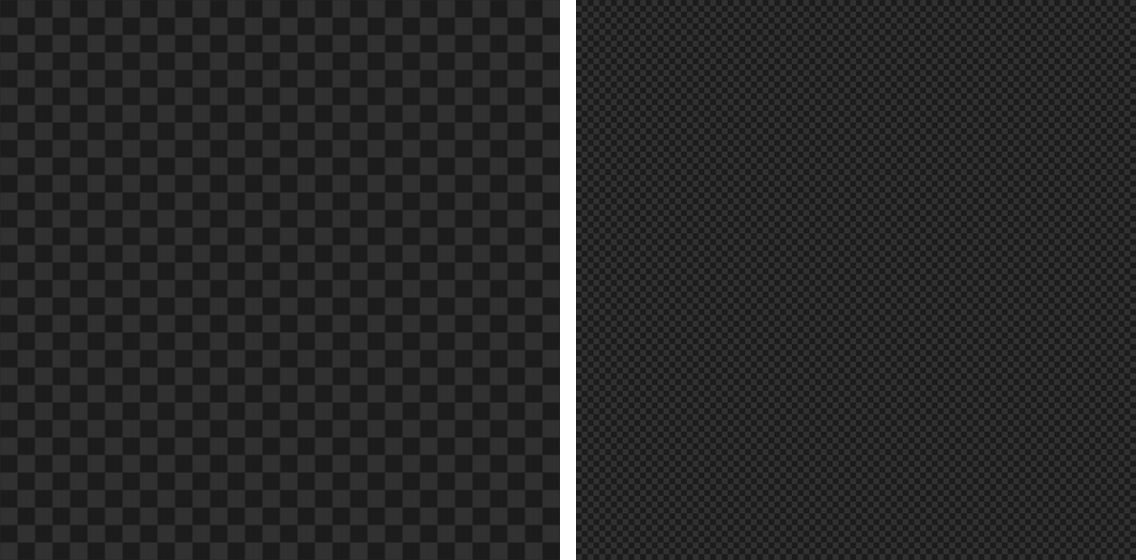
Left, the tile; right, the same tile 3 across and 3 down.
This pattern is drawn by a WebGL 1 fragment shader. Its source:

```glsl
precision highp float;

// A dark two-tone checkerboard with slightly soft square edges.
// The product of two square waves makes the checks; wrapped gradient
// noise and a faint vertical ribbing vary the tone, and all of it tiles.

uniform vec2 u_resolution;

const float CELLS = 32.0;            // squares across and down, even to tile
const vec3 DARK = vec3(0.108);
const vec3 LIGHT = vec3(0.191);
const float EDGE_SOFTNESS = 0.05;    // half width of an edge, in squares
const float RIBS_PER_CELL = 3.0;
const float RIB_STRENGTH = 0.002;
const float MOTTLE_CELLS = 16.0;     // noise period, a whole number
const float MOTTLE_STRENGTH = 0.005;
const float TAU = 6.28318;

// Unit gradient at a lattice point that wraps at the given period.
vec2 latticeGradient(vec2 point, float period) {
    vec2 wrapped = mod(point, period);
    float h = fract(sin(dot(wrapped, vec2(127.1, 311.7))) * 43758.5);
    return vec2(cos(TAU * h), sin(TAU * h));
}

float gradientNoise(vec2 p, float period) {
    vec2 i = floor(p);
    vec2 f = p - i;
    vec2 w = f * f * f * (f * (f * 6.0 - 15.0) + 10.0);
    float a = dot(latticeGradient(i, period), f);
    float b = dot(latticeGradient(i + vec2(1.0, 0.0), period), f - vec2(1.0, 0.0));
    float c = dot(latticeGradient(i + vec2(0.0, 1.0), period), f - vec2(0.0, 1.0));
    float d = dot(latticeGradient(i + vec2(1.0, 1.0), period), f - vec2(1.0, 1.0));
    return mix(mix(a, b, w.x), mix(c, d, w.x), w.y);
}

// Alternates between +1 and -1 on each axis, crossing zero at square edges.
vec2 squareWave(vec2 p, vec2 softness) {
    vec2 side = 1.0 - 2.0 * mod(floor(p), 2.0);
    vec2 edgeDistance = 0.5 - abs(fract(p) - 0.5);
    return side * clamp(edgeDistance / softness, 0.0, 1.0);
}

void main() {
    vec2 uv = gl_FragCoord.xy / u_resolution;
    vec2 cell = uv * CELLS;

    // Checks, with edges never sharper than a pixel
    vec2 softness = max(vec2(EDGE_SOFTNESS), 0.5 * CELLS / u_resolution);
    vec2 wave = squareWave(cell, softness);
    vec3 color = mix(DARK, LIGHT, 0.5 + 0.5 * wave.x * wave.y);

    // Faint ribbing and uneven tone
    color += RIB_STRENGTH * cos(TAU * RIBS_PER_CELL * cell.x);
    color += MOTTLE_STRENGTH * gradientNoise(uv * MOTTLE_CELLS, MOTTLE_CELLS);

    gl_FragColor = vec4(color, 1.0);
}
```
